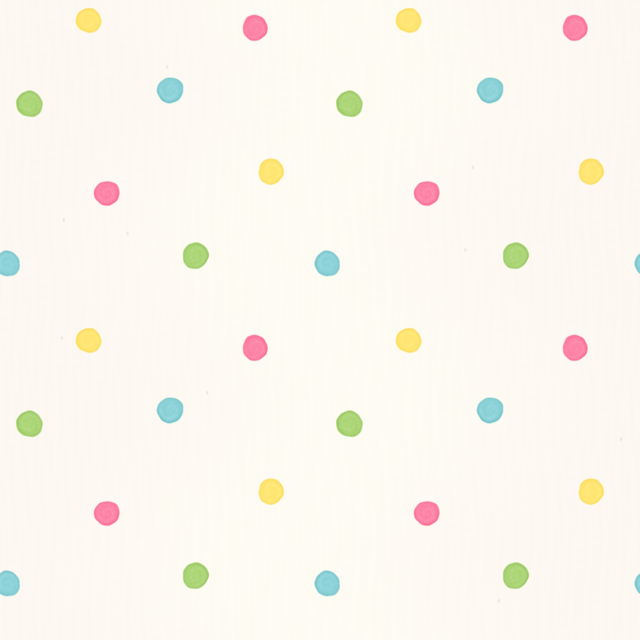
Write a WebGL 2 fragment shader that draws this pattern.

```glsl
#version 300 es
precision highp float;

uniform vec2 u_resolution;
out vec4 fragColor;

const float TAU = 6.2831853;
const int DOT_COUNT = 8;

// Dot centres within one repeat, origin at the lower left
const vec2 CENTRES[DOT_COUNT] = vec2[](
    vec2(0.277, 0.936), vec2(0.797, 0.913), vec2(0.532, 0.718), vec2(0.092, 0.675),
    vec2(0.847, 0.464), vec2(0.334, 0.396), vec2(0.023, 0.176), vec2(0.611, 0.201));

// Yellow, pink, blue, green: both halves of the repeat use this order
const vec3 PAINTS[4] = vec3[](
    vec3(0.99, 0.90, 0.47), vec3(0.98, 0.54, 0.67),
    vec3(0.57, 0.83, 0.85), vec3(0.69, 0.84, 0.49));

vec3 hash3(vec2 p) {
    vec3 q = fract(vec3(p.xyx) * vec3(0.1031, 0.1030, 0.0973));
    q += dot(q, q.yxz + 33.33);
    return fract((q.xxy + q.yzz) * q.zyx);
}

// Cream paper with faint upright fibres; whole frequencies wrap at the edges
vec3 paper(vec2 uv) {
    vec2 a = uv * TAU;
    float fibre = sin(a.x * 83.0 + 1.5 * sin(a.y * 5.0))
                + sin(a.x * 47.0 + 2.0 * sin(a.y * 3.0 + 1.0))
                + 0.6 * sin(a.y * 61.0 + 2.0 * sin(a.x * 7.0));
    float warmth = 0.5 + 0.5 * cos(a.x + 0.4 * sin(a.y * 2.0));
    vec3 cream = mix(vec3(0.995, 0.984, 0.953), vec3(0.990, 0.974, 0.947), warmth);
    return cream + 0.0012 * fibre;
}

// Rare tiny flecks, one candidate per cell
float fleck(vec2 uv) {
    vec2 p = uv * 24.0;
    vec3 rnd = hash3(floor(p) + 7.0);
    vec2 d = fract(p) - mix(vec2(0.2), vec2(0.8), rnd.xy);
    return step(0.988, rnd.z) * (1.0 - smoothstep(0.02, 0.09, length(d * vec2(1.3, 0.8))));
}

// Uneven hand-painted outline: radius as a function of angle
float brushRadius(float angle, float seed) {
    float wobble = 0.025 * sin(2.0 * angle + seed * 2.3)
                 + 0.020 * sin(3.0 * angle + seed * 4.1)
                 + 0.013 * sin(5.0 * angle + seed * 1.7)
                 + 0.008 * sin(9.0 * angle + seed * 3.3);
    return 0.0400 * (1.0 + wobble + 0.025 * sin(seed * 5.0));
}

// Watercolour wash: darker rim, pale swirl and soft mottling
vec3 wash(vec3 paint, vec2 d, float angle, float rel, float seed) {
    vec2 q = d * 150.0 + seed;
    float mottle = sin(q.x + 1.4 * sin(q.y * 1.3)) * sin(q.y * 1.2 + sin(q.x * 1.7));
    float swirl = sin(rel * 11.0 + angle + seed * 2.0) * smoothstep(0.1, 0.4, rel);
    float rim = smoothstep(0.70, 0.97, rel);
    float depth = 0.12 + 0.20 * rim + 0.06 * mottle + 0.07 * swirl;
    return mix(paint, paint * paint, depth) + 0.015 * (1.0 - rim);
}

void main() {
    vec2 uv = gl_FragCoord.xy / u_resolution;
    vec2 tile = fract(uv * 2.0);
    float soft = 2.0 / min(u_resolution.x, u_resolution.y);

    vec3 color = paper(uv);
    color = mix(color, vec3(0.80, 0.79, 0.80), 0.35 * fleck(uv));

    for (int i = 0; i < DOT_COUNT; i++) {
        // Nearest wrapped copy of this dot
        vec2 d = fract(tile - CENTRES[i] + 0.5) - 0.5;
        float seed = float(i) + 1.0;
        float angle = atan(d.y, d.x + 1e-5);
        float radius = brushRadius(angle, seed);
        float dist = length(d);
        float cover = 1.0 - smoothstep(-soft, soft, dist - radius);
        vec3 dotColor = wash(PAINTS[i % 4], d, angle, dist / radius, seed);
        color = mix(color, dotColor, cover);
    }

    fragColor = vec4(color, 1.0);
}
```
